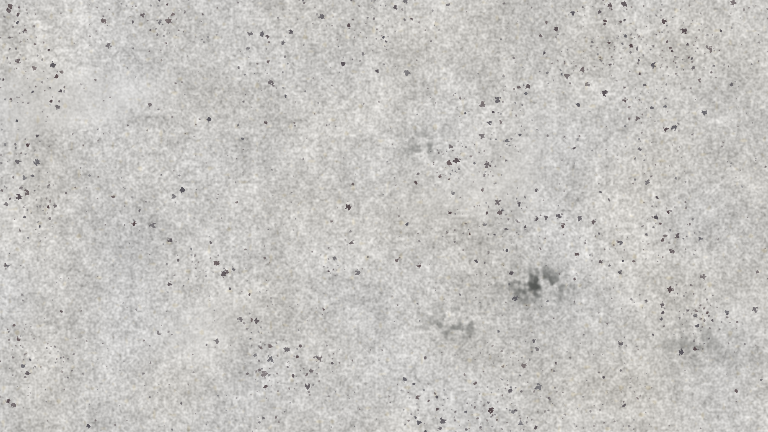
A Shadertoy shader for this texture:

```glsl
// Pale weathered stone: layered gradient noise gives the gritty grain and
// mottling, two grids of jittered ragged dots give clustered dark mineral
// specks, and a few soft sooty smudges lie on top.

vec3 hash3(vec2 cell) {
    vec3 q = fract(cell.xyx * vec3(0.1031, 0.1030, 0.0973));
    q += dot(q, q.yxz + 33.33);
    return fract((q.xxy + q.yzz) * q.zyx);
}

float cornerSlope(vec2 corner, vec2 offset) {
    float angle = 6.2832 * hash3(corner).x;
    return dot(vec2(cos(angle), sin(angle)), offset);
}

float gradientNoise(vec2 p) {
    vec2 i = floor(p), f = p - i;
    vec2 u = f * f * (3.0 - 2.0 * f);
    vec2 e = vec2(1.0, 0.0);
    return mix(mix(cornerSlope(i, f), cornerSlope(i + e, f - e), u.x),
               mix(cornerSlope(i + e.yx, f - e.yx), cornerSlope(i + 1.0, f - 1.0), u.x), u.y);
}

// Specks gather in loose clusters
float clusterDensity(vec2 p) {
    float c = gradientNoise(p * 3.5 + 7.3) + 0.7 * gradientNoise(p * 9.0 + 2.1);
    return smoothstep(-0.1, 0.55, c);
}

// Blends one grid of ragged specks over the stone
vec3 addSpecks(vec3 stone, vec2 p, float cellSize, vec2 radii, vec2 chance, float opacity) {
    float soft = max(0.0014, 0.65 / iResolution.y);
    float ragged = 1.0 + 1.3 * gradientNoise(p * 210.0);
    vec2 home = floor(p / cellSize);
    for (int y = -1; y <= 1; y++)
    for (int x = -1; x <= 1; x++) {
        vec2 cell = home + vec2(x, y);
        vec3 place = hash3(cell + 51.0 / cellSize);
        vec3 look = hash3(cell + 307.0);
        vec2 center = (cell + place.xy) * cellSize;
        if (place.z > mix(chance.x, chance.y, clusterDensity(center))) continue;
        float radius = mix(radii.x, radii.y, look.x * look.x);
        float cover = smoothstep(soft, -soft, length(p - center) - radius * ragged);
        vec3 plum = vec3(0.31, 0.25, 0.26), slate = vec3(0.33, 0.33, 0.36);
        vec3 mineral = mix(plum, slate, look.y);
        stone = mix(stone, mineral, cover * opacity * mix(0.6, 1.0, look.z));
    }
    return stone;
}

void mainImage(out vec4 fragColor, in vec2 fragCoord) {
    vec2 p = fragCoord / iResolution.y;

    // Broad mottling, with smoother pale patches
    float mottle = 0.06 * gradientNoise(p * 4.0 + 3.7)
                 + 0.07 * gradientNoise(p * 13.0 + 9.2);
    float pale = smoothstep(0.2, 0.5, gradientNoise(p * vec2(2.6, 4.0) + 15.4));

    // Fine grit and small dark pits
    float grit = 0.08 * gradientNoise(p * 38.0)
               + 0.11 * gradientNoise(p * 92.0 + 4.3)
               + 0.12 * gradientNoise(p * 167.0 + 8.9);
    float pits = smoothstep(0.2, 0.55, gradientNoise(p * 120.0 + 31.0));
    float light = 0.783 + mottle + 0.03 * pale
                + (grit - 0.07 * pits) * (1.0 - 0.45 * pale);

    // Warm tint, cooler towards the left, with ochre grains
    float warmth = 0.75 + 0.3 * p.x + 1.2 * gradientNoise(p * 5.0 + 22.0);
    vec3 stone = light + vec3(0.007, 0.001, -0.011) * warmth;
    float ochre = smoothstep(0.3, 0.6, gradientNoise(p * 63.0 + 44.0));
    stone -= vec3(0.005, 0.02, 0.06) * ochre;

    // Sooty smudges: centre, radius, strength
    vec4 smudges[4] = vec4[4](
        vec4(1.24, 0.34, 0.055, 0.85), vec4(1.05, 0.25, 0.05, 0.55),
        vec4(0.98, 0.665, 0.04, 0.5), vec4(1.61, 0.21, 0.07, 0.28));
    float torn = smoothstep(-0.35, 0.4, gradientNoise(p * 32.0 + 5.0)
                                      + 0.7 * gradientNoise(p * 85.0));
    for (int i = 0; i < 4; i++) {
        vec2 d = (p - smudges[i].xy) * vec2(0.8, 1.3) / smudges[i].z;
        float soot = smudges[i].w * exp(-dot(d, d)) * torn;
        stone = mix(stone, vec3(0.27, 0.28, 0.27), soot);
    }

    // Faint small specks, then bold large ones
    stone = addSpecks(stone, p, 0.009, vec2(0.0010, 0.0026), vec2(0.025, 0.20), 0.65);
    stone = addSpecks(stone, p, 0.016, vec2(0.0024, 0.0062), vec2(0.012, 0.17), 0.95);

    fragColor = vec4(clamp(stone, 0.0, 1.0), 1.0);
}
```
